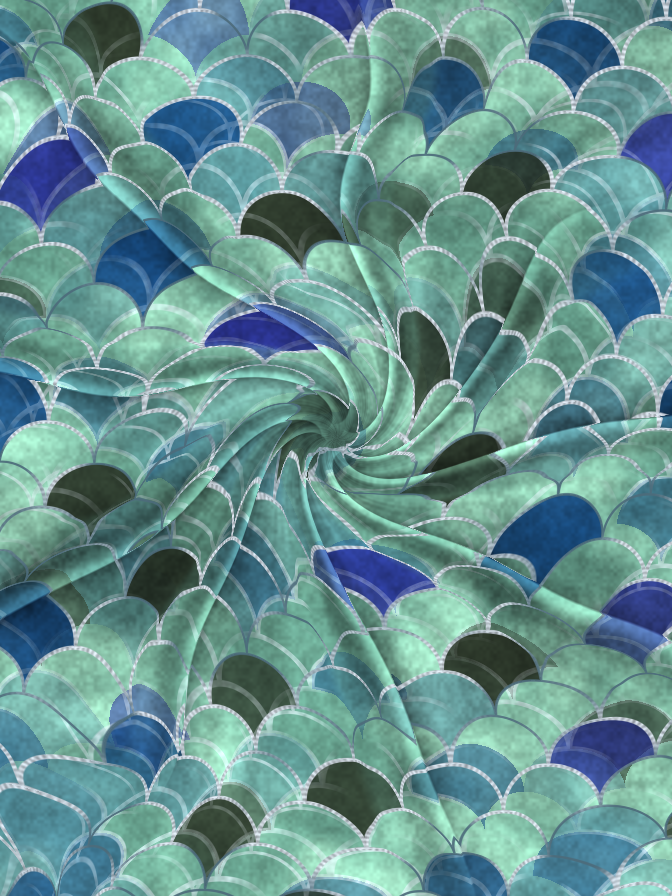
Write a WebGL 1 fragment shader that draws this pattern.

```glsl
precision highp float;
// Sheer mint organza with sequin-edged fish scales, gathered into a swirl.
// Two layers of overlapping circles are drawn in cloth space, which is twisted
// about a centre and squeezed along radial folds; folds also veil and shade.

uniform vec2 u_resolution;

const float TAU = 6.2831853;
const float SCALES_ACROSS = 7.2;              // scale widths per canvas width
const vec2  SWIRL_CENTRE = vec2(0.50, 0.68);  // in canvas widths
const float TWIST = 2.5;
const float TWIST_RADIUS = 0.10;
const float FOLDS = 9.0;
const float FIRST_FOLD = 0.05;                // angle in radians
const float LINE_WIDTH = 0.034;               // half width, in scale radii
const vec2  UNDER_SHIFT = vec2(0.55, 0.42);   // lower layer offset
const float FOLD_LIGHT = 0.42;
const float WRINKLE = 0.34;
const float GRAIN = 0.15;

const vec3 MINT_LIGHT = vec3(0.60, 0.84, 0.73);
const vec3 MINT_MID   = vec3(0.37, 0.58, 0.51);
const vec3 TEAL       = vec3(0.22, 0.43, 0.55);
const vec3 BLUE       = vec3(0.06, 0.25, 0.47);
const vec3 VIOLET     = vec3(0.14, 0.16, 0.56);
const vec3 OLIVE      = vec3(0.14, 0.17, 0.12);
const vec3 THREAD     = vec3(0.30, 0.42, 0.48);
const vec3 SILVER     = vec3(0.88, 0.91, 0.95);

float hash(vec2 p) {
  vec3 q = fract(vec3(p.xyx) * 0.1031);
  q += dot(q, q.yzx + 33.33);
  return fract((q.x + q.y) * q.z);
}

float noise(vec2 p) {
  vec2 i = floor(p), f = fract(p);
  f = f * f * (3.0 - 2.0 * f);
  return mix(mix(hash(i), hash(i + vec2(1.0, 0.0)), f.x),
             mix(hash(i + vec2(0.0, 1.0)), hash(i + vec2(1.0)), f.x), f.y);
}

// Returns scale id (xy), distance to the nearest outline, angle along the arc.
vec4 scaleCell(vec2 g) {
  float row = floor(g.y), y = g.y - row;
  float odd = mod(row, 2.0);
  float col = floor((g.x - odd) * 0.5 + 0.5);
  float dx = g.x - odd - 2.0 * col;
  float dome = length(vec2(dx, y)) - 1.0;
  float domeBelow = length(vec2(1.0 - abs(dx), y + 1.0)) - 1.0;
  vec2 id = vec2(col, row);
  if (dome > 0.0) id = vec2(floor((g.x - 1.0 + odd) * 0.5 + 0.5), row + 1.0);
  return vec4(id, min(abs(dome), domeBelow), atan(dx, y + 0.0001));
}

// Dye of one scale: colour and opacity; dyed scales are spread on a lattice.
vec4 scaleDye(vec2 id, float seed) {
  float kind = hash(id + seed), strength = hash(id + seed + 17.0);
  float spot = step(mod(id.x * 2.0 + id.y + seed + 0.5, 5.0), 1.0);
  vec3 dye = kind < 0.46 ? BLUE : (kind < 0.71 ? VIOLET : OLIVE);
  float stain = step(0.82, kind) * 0.5;
  return mix(vec4(TEAL, stain), vec4(dye, mix(0.78, 1.0, strength)), spot);
}

float outline(float edge, float halfWidth, float pixel) {
  return 1.0 - smoothstep(halfWidth - pixel, halfWidth + pixel, edge);
}

void main() {
  vec2 p = gl_FragCoord.xy / u_resolution.x;
  float radius = 0.5 / SCALES_ACROSS;
  float pixel = 0.7 / (u_resolution.x * radius);

  // Twist about the centre
  vec2 v = p - SWIRL_CENTRE + 0.00001;
  float r = length(v);
  float angle = atan(v.y, v.x) + TWIST * exp(-r / TWIST_RADIUS);
  angle += 0.16 * (noise(p * 5.0) - 0.5);
  vec2 ray = vec2(cos(angle), sin(angle));

  // Radial folds: squeeze, veil, light and a shadow beyond the lip
  float squeeze = 0.0, veil = 0.0, light = 0.0, shadow = 0.0;
  for (float i = 0.0; i < FOLDS; i++) {
    float h = hash(vec2(i, 4.0));
    float turn = angle - FIRST_FOLD - (i + 0.35 * (h - 0.5)) * TAU / FOLDS;
    float w = 0.012 + 0.045 * r + 0.010 * h;
    float x = r * sin(turn) / w;
    float reach = 1.0 - smoothstep(0.25 + 0.3 * h, 0.6 + 0.4 * h, r);
    reach *= smoothstep(0.0, 0.3, cos(turn)) * smoothstep(0.0, 0.06, r);
    float ridge = exp(-x * x) * reach;
    float beyond = smoothstep(0.92, 1.04, x);
    float band = smoothstep(-1.6, -1.0, x) * (1.0 - beyond) * reach;
    squeeze += 0.9 * w * x * ridge + 0.022 * band;
    veil += band;
    light += (0.9 * smoothstep(0.3, 0.92, x) * (1.0 - beyond) - 0.6 * exp(-3.0 * x * x)) * reach;
    shadow += beyond * exp(-1.6 * max(x - 1.0, 0.0)) * reach;
  }
  angle += squeeze / max(r, 0.02);
  vec2 cloth = r * vec2(cos(angle), sin(angle)) + SWIRL_CENTRE;
  cloth += 0.018 * (vec2(noise(p * 7.0), noise(p * 7.0 + 40.0)) - 0.5);
  vec2 g = cloth / radius;

  // Lower layer, seen through the sheer top, with two sets of faint sequins
  float haze = noise(p * 6.0 + 9.0) * 0.6 + noise(p * 19.0) * 0.4;
  vec3 color = mix(MINT_LIGHT, MINT_MID, smoothstep(0.25, 0.75, haze));
  vec2 under = g * 0.98 + UNDER_SHIFT + 0.6 * noise(p * 4.0 + 20.0);
  vec4 cell = scaleCell(under);
  vec4 dye = scaleDye(cell.xy, 2.0);
  color = mix(color, dye.rgb, dye.a * 0.55);
  float glint = 0.55 + 0.45 * noise(p * 150.0 + 7.0);
  float faint = outline(cell.z, LINE_WIDTH * 1.7, pixel) * smoothstep(0.2, 0.7, noise(under * 0.9 + 5.0));
  vec2 echo = under + vec2(0.22, 0.3) + 0.3 * noise(p * 9.0);
  faint += outline(scaleCell(echo).z, LINE_WIDTH, pixel) * smoothstep(0.4, 0.8, noise(under * 0.7 + 31.0));

  // Top layer
  cell = scaleCell(g);
  dye = scaleDye(cell.xy, 0.0);
  color = mix(color, dye.rgb, dye.a * 0.92);
  color = mix(color, SILVER, min(faint, 1.0) * glint * mix(0.62, 0.25, dye.a));
  color = mix(color, MINT_MID, clamp(veil * 0.34 + 0.25 * exp(-r / 0.08), 0.0, 0.5));

  // Fold shading, wrinkles running along the folds, and weave
  float streak = noise(ray * 9.0 + r * 3.0) + 0.7 * noise(ray * 24.0 + r * 5.0) - 0.85;
  float crumple = noise(p * 4.0 + 3.0) + 0.6 * noise(p * 23.0) - 0.8;
  float weave = noise(p * 190.0) + noise(p * 90.0 + 60.0) - 1.0;
  float shade = 1.0 + FOLD_LIGHT * (light - 0.85 * shadow);
  shade += WRINKLE * (0.55 * streak + 0.8 * crumple) + GRAIN * weave;
  color *= clamp(shade, 0.45, 1.45);

  // Sequins where the thread catches the light
  float shine = smoothstep(0.25, 0.65, noise(g * 0.8 + 13.0));
  float bead = 0.86 + 0.10 * cos(cell.w * 56.0) + 0.22 * (noise(p * 230.0) - 0.4);
  float line = outline(cell.z, LINE_WIDTH * mix(0.75, 1.2, shine), pixel);
  color = mix(color, mix(THREAD, SILVER * bead, shine), line * 0.92);

  gl_FragColor = vec4(clamp(color, 0.0, 1.0), 1.0);
}
```
